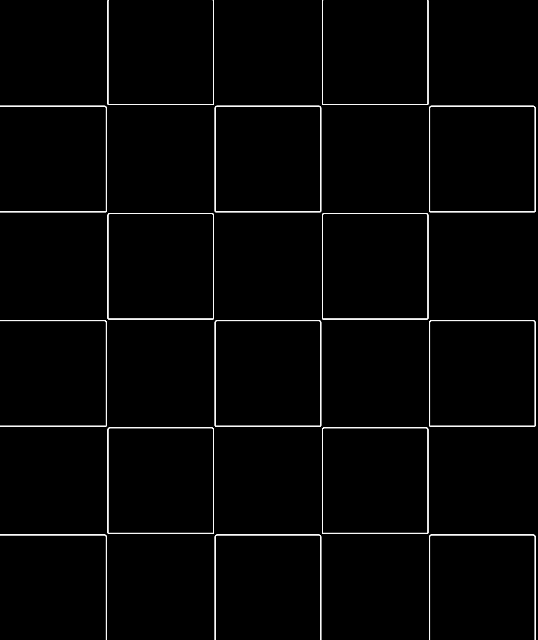
Write a Shadertoy shader that draws this pattern.

```glsl
// Signed distance to a rounded box centred on the origin
float roundedBox(vec2 p, float halfSize, float radius) {
    vec2 q = abs(p) - halfSize + radius;
    return length(max(q, 0.0)) + min(max(q.x, q.y), 0.0) - radius;
}

void mainImage(out vec4 fragColor, in vec2 fragCoord) {
    // Square grid, about five columns by six rows
    float pitch = 0.16748;
    vec2 grid = (fragCoord / iResolution.y + vec2(0.0, 0.0021)) / pitch;
    vec2 cell = floor(grid);
    vec2 p = fract(grid) - 0.5;

    // The first column stays open on its left side
    if (cell.x < 0.5) p.x = max(p.x, 0.0);

    // Thin outline, with upper corners softer than the lower ones
    float radius = p.y > 0.0 ? 0.022 : 0.01;
    float edge = abs(roundedBox(p, 0.493, radius));
    float blur = 0.6 / (iResolution.y * pitch);
    float line = clamp((0.007 - edge) / blur + 0.5, 0.0, 1.0);

    // Outline alternate cells like a checkerboard
    float outlined = 1.0 - mod(cell.x + cell.y, 2.0);
    outlined *= step(cell.x, 4.5);

    fragColor = vec4(vec3(0.98 * line * outlined), 1.0);
}
```
